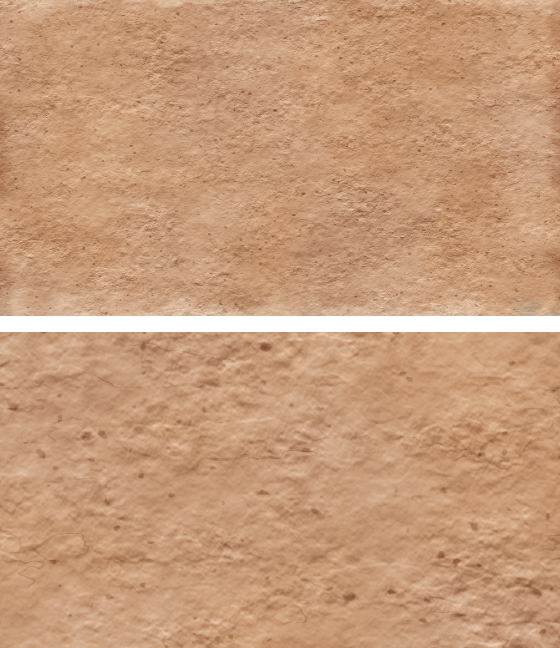
Top: the whole. Bottom: its middle third, enlarged.
This texture is drawn by a Shadertoy shader. Its source:

```glsl
// Weathered sandy clay plaster: pebbly grain, flaked ledges, short crevices, pits and worn borders.

// Palette
const vec3 CLAY = vec3(0.780, 0.599, 0.459);
const vec3 SHADE_STEP = vec3(0.112, 0.121, 0.112);
const vec3 LIGHT_STEP = vec3(0.070, 0.100, 0.120);
const vec3 WARM_TINT = vec3(0.004, -0.002, -0.011);
const vec3 CHALK = vec3(0.110, 0.180, 0.210);
const vec3 RUST = vec3(-0.130, -0.165, -0.170);
const vec3 SOOT = vec3(-0.160, -0.090, -0.050);

// Feature frequencies per canvas height, light step in canvas heights
const vec2 GRAIN_FREQ = vec2(54.0, 64.0);
const vec2 CRUST_FREQ = vec2(20.0, 34.0);
const vec2 FLAKE_FREQ = vec2(17.0, 34.0);
const vec2 CREVICE_FREQ = vec2(15.0, 32.0);
const vec2 SPECKLE_FREQ = vec2(64.0, 76.0);
const vec2 BLOTCH_FREQ = vec2(9.0, 20.0);
const vec2 CLOUD_FREQ = vec2(3.0, 4.4);
const vec2 LIGHT_OFFSET = vec2(-0.0006, 0.0031);
const float PIT_FREQ = 42.0;
const float PIT_SHARE = 0.22;

// Strengths
const float RELIEF_GAIN = 3.9;
const float CRUST_HEIGHT = 0.40;
const float FLAKE_HEIGHT = 0.13;
const float SPECKLE_GAIN = 1.1;
const float CREVICE_DEPTH = 0.65;
const float BLOTCH_GAIN = 1.25;
const float CLOUD_GAIN = 1.2;
const float PIT_DEPTH = 1.5;
const float TONE_BIAS = 0.02;

// Integer hash giving two values from 0 to 1
vec2 hash2(vec2 cell) {
    uvec2 v = uvec2(ivec2(cell)) * 1664525u + 1013904223u;
    v.x += v.y * 1664525u;
    v.y += v.x * 1664525u;
    v ^= v >> 16u;
    v.x += v.y * 1664525u;
    v.y += v.x * 1664525u;
    v ^= v >> 16u;
    return vec2(v & 65535u) / 65535.0;
}

float valueNoise(vec2 p) {
    vec2 cell = floor(p), f = fract(p);
    f = f * f * (3.0 - 2.0 * f);
    float low = mix(hash2(cell).x, hash2(cell + vec2(1, 0)).x, f.x);
    float high = mix(hash2(cell + vec2(0, 1)).x, hash2(cell + vec2(1, 1)).x, f.x);
    return mix(low, high, f.y);
}

// Four octaves turned to and fro so no diagonal wins, centred near zero
float fbm(vec2 p) {
    const mat2 TURN = mat2(1.95, 0.4, -0.4, 1.95);
    float sum = 0.0, amplitude = 0.5;
    for (int i = 0; i < 4; i++) {
        sum += amplitude * (valueNoise(p) - 0.5);
        p = ((i & 1) == 0 ? TURN * p : p * TURN) + 17.3;
        amplitude *= 0.55;
    }
    return sum;
}

// Sandy grain on a lumpy crust, with thin layers broken off along ragged ledges
float surfaceHeight(vec2 p) {
    float grain = fbm(p * GRAIN_FREQ);
    float crust = fbm(p * CRUST_FREQ + 29.0);
    float flake = smoothstep(0.03, 0.07, fbm(p * FLAKE_FREQ + 41.0));
    return grain + CRUST_HEIGHT * crust + FLAKE_HEIGHT * flake;
}

// Short broken dark lines
float crevices(vec2 p) {
    float line = 1.0 - smoothstep(0.004, 0.026, abs(fbm(p * CREVICE_FREQ + 171.0)));
    return line * smoothstep(0.03, 0.13, fbm(p * vec2(13.0, 22.0) + 97.0));
}

// Sparse, slightly flattened holes, one candidate per cell
float pits(vec2 p) {
    vec2 q = p * PIT_FREQ + 0.5 * vec2(fbm(p * 60.0), fbm(p * 60.0 + 9.0));
    vec2 home = floor(q);
    float mask = 0.0;
    for (int y = -1; y <= 1; y++)
    for (int x = -1; x <= 1; x++) {
        vec2 cell = home + vec2(x, y);
        vec2 kind = hash2(cell + 300.0);
        vec2 away = (q - cell - hash2(cell + 700.0)) * vec2(0.75, 1.1);
        float radius = mix(0.08, 0.20, kind.y * kind.y);
        float hole = 1.0 - smoothstep(0.4 * radius, 1.3 * radius, length(away));
        mask = max(mask, hole * step(kind.x, PIT_SHARE) * mix(0.5, 1.0, kind.y));
    }
    return mask;
}

// Pale rubbed top and bottom, rusty sides, one sooty corner
vec3 wearBorders(vec3 color, vec2 p, float aspect) {
    float ragged = fbm(p * vec2(9.0, 16.0) + 83.0);
    float side = min(p.x, aspect - p.x);
    float corner = smoothstep(0.28, 0.5, abs(p.x / aspect - 0.5));
    float rust = 1.0 - smoothstep(0.0, 0.05, side + 0.10 * ragged);
    rust *= smoothstep(-0.10, 0.14, fbm(vec2(p.x, p.y * 4.0) + 5.0));
    float bottom = 1.0 - smoothstep(0.0, 0.07 + 0.04 * corner, p.y + 0.16 * ragged);
    float top = 1.0 - smoothstep(0.0, 0.012 + 0.05 * corner, 1.0 - p.y + 0.10 * ragged);
    vec2 toSoot = (p - vec2(aspect * 0.94, 0.04)) * vec2(0.8, 1.0);
    float soot = 1.0 - smoothstep(0.02, 0.10, length(toSoot) + 0.2 * ragged);
    return color + 0.6 * (RUST * rust + CHALK * max(bottom, 0.8 * top) + SOOT * soot);
}

void mainImage(out vec4 fragColor, in vec2 fragCoord) {
    vec2 p = fragCoord / iResolution.y;
    float aspect = iResolution.x / iResolution.y;
    float relief = surfaceHeight(p) - surfaceHeight(p + LIGHT_OFFSET);
    float roughness = clamp(1.0 + 2.2 * fbm(p * vec2(10.0, 18.0) + 23.0), 0.65, 1.45);
    float tone = TONE_BIAS + roughness * (RELIEF_GAIN * relief + SPECKLE_GAIN * fbm(p * SPECKLE_FREQ + 251.0))
               + CLOUD_GAIN * fbm(p * CLOUD_FREQ + 61.0) + BLOTCH_GAIN * fbm(p * BLOTCH_FREQ + 131.0)
               - PIT_DEPTH * pits(p) - CREVICE_DEPTH * crevices(p);
    tone = clamp(tone, -2.4, 1.8);
    vec3 color = CLAY + min(tone, 0.0) * SHADE_STEP + max(tone, 0.0) * LIGHT_STEP;
    color += WARM_TINT * clamp(6.0 * fbm(p * 3.5 + 211.0), -1.0, 1.0);
    fragColor = vec4(wearBorders(color, p, aspect), 1.0);
}
```
